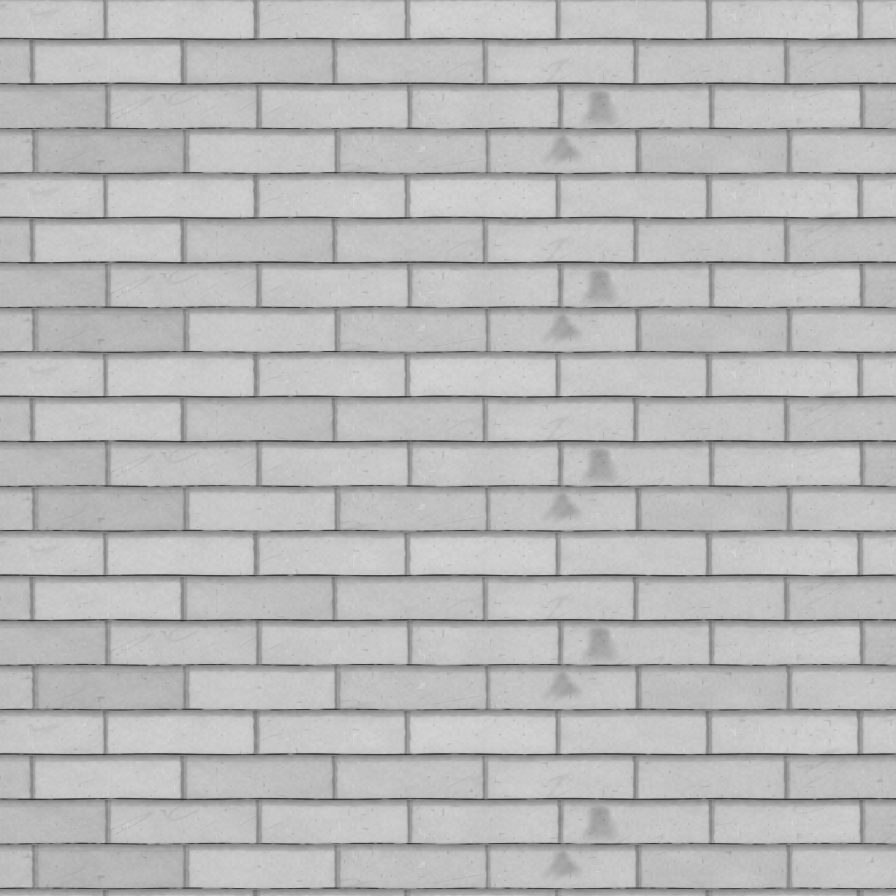
This texture is drawn by a Shadertoy shader. Its source:

```glsl
// Pale grey running-bond brick wall: 20 courses of about six bricks, with thin
// shadow cracks under each course. Tone, stains and wear repeat every four
// courses; bricks are rounded-box distances shaded with value noise.

float hash(vec2 p) {
    vec3 q = fract(vec3(p.xyx) * 0.1031);
    q += dot(q, q.yzx + 33.33);
    return fract((q.x + q.y) * q.z);
}

float noise(vec2 p) {
    vec2 i = floor(p), f = fract(p);
    f = f * f * (3.0 - 2.0 * f);
    return mix(mix(hash(i), hash(i + vec2(1, 0)), f.x),
               mix(hash(i + vec2(0, 1)), hash(i + vec2(1, 1)), f.x), f.y);
}

float fbm(vec2 p) {
    float sum = 0.0, amp = 0.5;
    for (int i = 0; i < 4; i++) {
        sum += amp * noise(p);
        p = p * 2.03 + 17.0;
        amp *= 0.5;
    }
    return sum;
}

float roundBox(vec2 p, vec2 halfSize, float radius) {
    vec2 q = abs(p) - halfSize + radius;
    return length(max(q, 0.0)) + min(max(q.x, q.y), 0.0) - radius;
}

// Brick tones of the four repeating courses, seven bricks in each
const float tones[28] = float[28](
    0.77, 0.78, 0.78, 0.79, 0.78, 0.78, 0.77,
    0.74, 0.77, 0.74, 0.75, 0.77, 0.76, 0.74,
    0.72, 0.76, 0.77, 0.77, 0.76, 0.77, 0.72,
    0.74, 0.70, 0.77, 0.74, 0.76, 0.74, 0.76);

void mainImage(out vec4 fragColor, in vec2 fragCoord) {
    float px = 1.0 / iResolution.y;
    vec2 uv = fragCoord * px;
    const vec2 pitch = vec2(0.1684, 0.0499);

    // Courses are counted downward and waver slightly along each brick
    float down = (1.0 - uv.y + 0.0048) / pitch.y;
    down += 0.008 * sin(uv.x * 37.3 + down * 1.5708);
    float course = mod(floor(down), 4.0);
    float y = fract(down) * pitch.y;

    // Alternate courses shift by half a brick
    float shift = mix(0.70, 0.217, mod(course, 2.0)) + 0.017 * step(2.0, course);
    float across = uv.x / pitch.x - shift;
    float column = floor(across);
    vec2 id = vec2(column, course);
    vec2 wall = vec2(uv.x, course * pitch.y + y);

    // Brick outline with slightly worn edges
    vec2 p = vec2((fract(across) - 0.5) * pitch.x, y - 0.0268);
    p += (hash(id + 5.0) - 0.5) * vec2(0.0012, p.x * 0.006);
    float edge = roundBox(p, vec2(0.0814, 0.0211), 0.003);
    edge += 0.0012 * (noise(wall * 170.0) - 0.5);

    // Mortar, shaded below each crack and beside each right brick end
    float mortar = mix(0.56, 0.66, smoothstep(0.0, 0.005, y));
    mortar -= 0.12 * smoothstep(0.0795, 0.0815, p.x);
    mortar -= 0.05 * smoothstep(-0.0795, -0.0815, p.x);
    mortar += 0.08 * (fbm(wall * 150.0) - 0.47);

    // Brick face: soft border, mottling and fine grain
    int slot = int(course) * 7 + clamp(int(column) + 1, 0, 6);
    float face = tones[slot] + 0.012;
    face -= 0.05 * smoothstep(-0.003, 0.0005, edge);
    face -= 0.015 * smoothstep(-0.012, 0.0, edge);
    face += 0.06 * (fbm(wall * vec2(22.0, 38.0) + id * 9.0) - 0.47);
    face += 0.03 * (noise(wall * 330.0) - 0.5);

    // Sparse pits, pale chips and faint slanted scratches
    float pits = noise(wall * 190.0 + 40.0);
    face -= 0.07 * smoothstep(0.88, 1.0, pits);
    face += 0.04 * smoothstep(0.07, 0.01, pits);
    float slant = wall.y + wall.x * (0.2 + 0.5 * hash(id + 2.0));
    float scratch = abs(noise(vec2(wall.x * 14.0, slant * 70.0) + id) - 0.5);
    float patches = smoothstep(0.62, 0.78, noise(wall * vec2(24.0, 40.0) + 7.0));
    face -= 0.035 * patches * smoothstep(0.06, 0.0, scratch);

    // Two soft stains that widen downward in the lower pair of courses
    if (course > 1.5) {
        float low = course - 2.0;
        float spread = mix(0.011 + 0.20 * y, 0.004 + 0.62 * y, low);
        float offset = abs(uv.x - mix(0.670, 0.628, low));
        offset += 0.008 * (noise(wall * 80.0) - 0.5);
        float stain = smoothstep(spread + 0.004, spread - 0.011, offset);
        stain *= smoothstep(0.004, 0.010, y);
        stain *= smoothstep(mix(0.050, 0.041, low), mix(0.032, 0.022, low), y);
        face -= stain * (0.11 + 0.04 * noise(wall * 70.0));
    }

    float value = mix(mortar, face, clamp(0.5 - edge / (1.5 * px), 0.0, 1.0));

    // Dark crack under the bricks, thinner and broken in the lower pair
    float ragged = noise(vec2(uv.x * 65.0, course * 7.0 + 3.0));
    ragged = mix(ragged, noise(vec2(uv.x * 210.0, course * 5.0)), 0.4);
    float heavy = 1.0 - step(1.5, course);
    float depth = mix(0.25, 0.85, smoothstep(0.15, 0.65, ragged + 0.25 * heavy));
    float width = 0.0005 + 0.0002 * heavy + 0.0003 * ragged;
    float crack = clamp(0.5 - (abs(y - 0.0483) - width) / px, 0.0, 1.0);
    value = mix(value, 0.16, crack * depth);

    // Shadow between the crack and the mortar below it
    value = mix(value, min(value, 0.52), smoothstep(0.0482, 0.0490, y));

    fragColor = vec4(vec3(value), 1.0);
}
```
